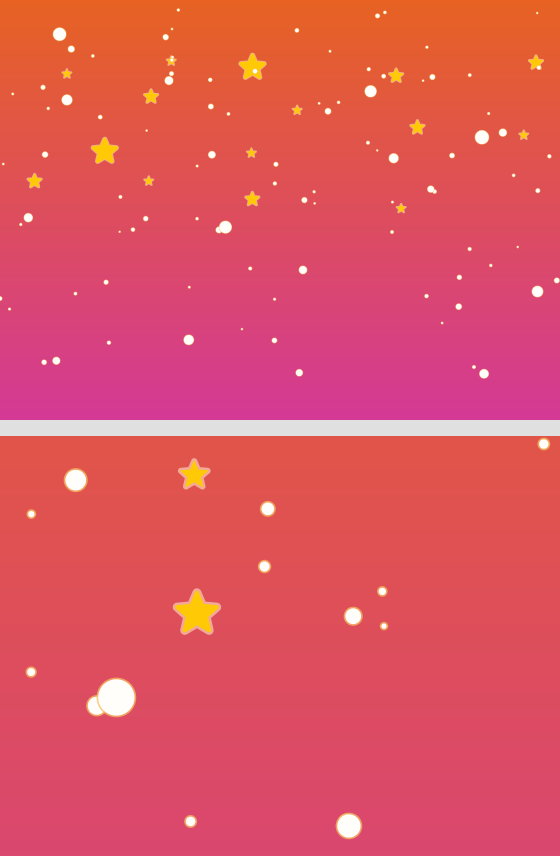
Top: the whole. Bottom: its middle third, enlarged.
Reproduce this background procedurally as a WebGL 2 fragment shader.

```glsl
#version 300 es
precision highp float;
// Sunset gradient from orange to magenta, strewn with white dots and gold stars.
// Both kinds are placed by a jittered low-discrepancy sequence and drawn as
// anti-aliased distance fields; lengths are fractions of the canvas height.

uniform vec2 u_resolution;
out vec4 outColor;

const int DOT_COUNT = 96;
const int STAR_COUNT = 15;

const vec3 SKY_TOP = vec3(0.905, 0.385, 0.135);
const vec3 SKY_BOTTOM = vec3(0.830, 0.225, 0.585);
const vec3 DOT_WHITE = vec3(1.0, 0.995, 0.98);
const vec3 DOT_RIM = vec3(0.97, 0.74, 0.38);
const vec3 STAR_GOLD = vec3(1.0, 0.79, 0.02);
const vec3 STAR_RIM = vec3(0.96, 0.70, 0.62);

// Two random values in 0..1 from an integer hash
vec2 hash2(uint n) {
    uvec2 v = uvec2(n, n + 7919u) * 747796405u + 2891336453u;
    v = ((v >> ((v >> 28u) + 4u)) ^ v) * 277803737u;
    v = (v >> 22u) ^ v;
    return vec2(v >> 8u) / 16777216.0;
}

// Evenly spread point in the unit square, loosened by a random offset
vec2 scatter(int i, vec2 start, float jitter) {
    vec2 offset = hash2(uint(i) + uint(start.x * 1000.0)) - 0.5;
    return fract(start + float(i) * vec2(0.75488, 0.56984) + jitter * offset);
}

// Signed distance to an upright five-pointed star
float starDistance(vec2 p, float radius, float innerRatio) {
    const vec2 k1 = vec2(0.80902, -0.58779);
    const vec2 k2 = vec2(-k1.x, k1.y);
    p.x = abs(p.x);
    p -= 2.0 * max(dot(k1, p), 0.0) * k1;
    p -= 2.0 * max(dot(k2, p), 0.0) * k2;
    p.x = abs(p.x);
    p.y -= radius;
    vec2 edge = innerRatio * vec2(-k1.y, k1.x) - vec2(0.0, 1.0);
    float h = clamp(dot(p, edge) / dot(edge, edge), 0.0, radius);
    return length(p - edge * h) * sign(p.y * edge.x - p.x * edge.y);
}

// Star with blunt tips, reaching about 'size' from its centre
float roundedStar(vec2 p, float size) {
    return starDistance(p, 0.82 * size, 0.46) - 0.18 * size;
}

// Pixel coverage of a shape from its signed distance
float coverage(float d, float pixel) {
    return clamp(0.5 - d / pixel, 0.0, 1.0);
}

// Paint a filled shape with a thin rim just inside its outline
vec3 paint(vec3 base, vec3 fill, vec3 rim, float rimAlpha, float d, float rimWidth, float pixel) {
    base = mix(base, rim, rimAlpha * coverage(d, pixel));
    return mix(base, fill, coverage(d + rimWidth, pixel));
}

// Few large dots, many small ones
float dotRadius(float rank) {
    return 0.0030 + 0.0050 * rank + 0.0095 * pow(rank, 9.0);
}

// Three star sizes
float starSize(int i) {
    return i < 2 ? 0.0350 : (i < 8 ? 0.0200 : 0.0135);
}

void main() {
    float pixel = 1.0 / u_resolution.y;
    float aspect = u_resolution.x * pixel;
    vec2 p = gl_FragCoord.xy * pixel;

    vec3 color = mix(SKY_BOTTOM, SKY_TOP, p.y);

    // Stars fill a band in the upper half
    for (int i = 0; i < STAR_COUNT; i++) {
        vec2 s = scatter(i, vec2(0.46, 0.85), 0.12);
        vec2 center = vec2(aspect * mix(0.04, 0.96, s.x), mix(0.45, 0.88, s.y));
        float d = roundedStar(p - center, starSize(i));
        color = paint(color, STAR_GOLD, STAR_RIM, 0.9, d, 0.0020, pixel);
    }

    // Dots cover the canvas and thin out towards the bottom
    for (int i = 0; i < DOT_COUNT; i++) {
        vec2 s = scatter(i, vec2(0.21, 0.37), 0.16);
        vec2 center = vec2(aspect * s.x, mix(0.06, 0.98, pow(s.y, 0.75)));
        float rank = float(i) / float(DOT_COUNT - 1);
        float d = length(p - center) - dotRadius(rank);
        color = paint(color, DOT_WHITE, DOT_RIM, 0.75, d, 0.0013, pixel);
    }

    outColor = vec4(color, 1.0);
}
```
